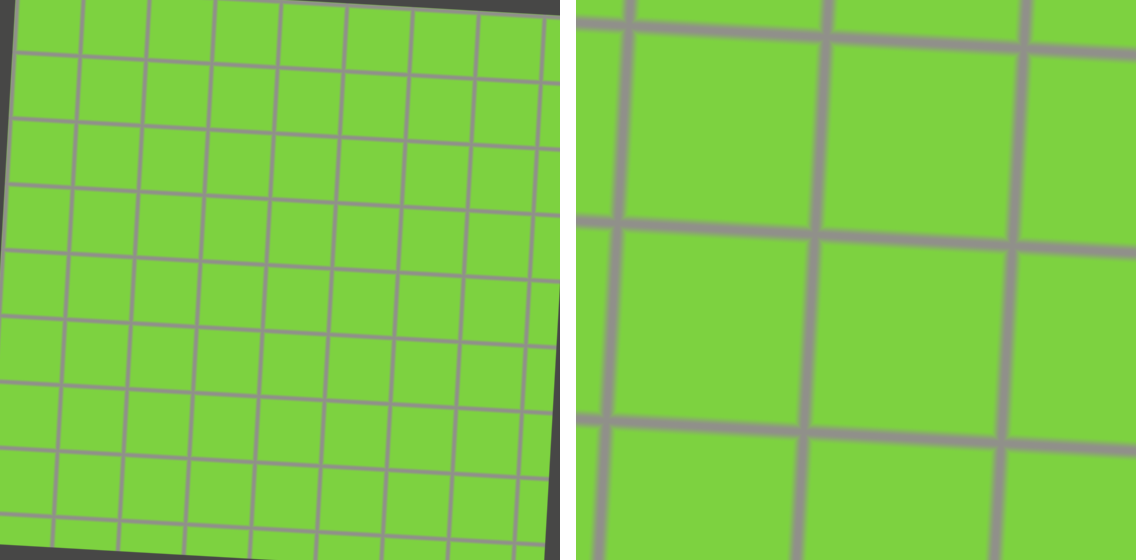
Left: the whole. Right: its middle third, enlarged.
Reproduce this pattern procedurally as a three.js fragment shader.

```glsl
// A slightly turned green sheet, ruled with soft grey square grid lines, on a
// dark ground. The canvas is mapped to sheet cells, fract-style distances give
// the lines, and a box distance cuts the sheet out of the ground.

varying vec2 vUv;

const vec3 GREEN = vec3(0.49, 0.825, 0.25);
const vec3 GREY = vec3(0.565, 0.565, 0.54);
const vec3 GROUND = vec3(0.28, 0.28, 0.275);

const vec2 CORNER = vec2(0.0326, 1.024); // top left crossing of the grid
const float TILT = 0.0573;               // clockwise turn in radians
const float CELL = 0.1177;               // cell side in canvas units

// The following lengths are in cells.
const float SHEET_SIDE = 8.465;
const float LINE_HALF = 0.032;
const float LINE_SOFT = 0.026;
const float EDGE_SOFT = 0.014;

// Canvas point to cells, counted rightwards and downwards from the corner.
vec2 toCells(vec2 point, vec2 corner, float tilt, float cell) {
  vec2 offset = point - corner;
  vec2 across = vec2(cos(tilt), -sin(tilt));
  vec2 down = vec2(-sin(tilt), -cos(tilt));
  return vec2(dot(offset, across), dot(offset, down)) / cell;
}

// Distance to the nearest grid line.
float gridDistance(vec2 cells) {
  vec2 toLine = abs(fract(cells + 0.5) - 0.5);
  return min(toLine.x, toLine.y);
}

// Signed distance to an axis-aligned box, negative inside.
float boxDistance(vec2 point, vec2 low, vec2 high) {
  vec2 outside = abs(point - 0.5 * (low + high)) - 0.5 * (high - low);
  return length(max(outside, 0.0)) + min(max(outside.x, outside.y), 0.0);
}

// Smooth coverage of the region where distance is below the limit.
float coverage(float distance, float limit, float softness) {
  return 1.0 - smoothstep(limit - softness, limit + softness, distance);
}

void main() {
  vec2 cells = toCells(vUv, CORNER, TILT, CELL);

  // Ruled sheet
  float line = coverage(gridDistance(cells), LINE_HALF, LINE_SOFT);
  vec3 sheet = mix(GREEN, GREY, line);

  // Sheet outline: the first lines border it, the last cells are cut short
  float edge = boxDistance(cells, vec2(-LINE_HALF), vec2(SHEET_SIDE));
  vec3 color = mix(GROUND, sheet, coverage(edge, 0.0, EDGE_SOFT));

  gl_FragColor = vec4(color, 1.0);
}
```
